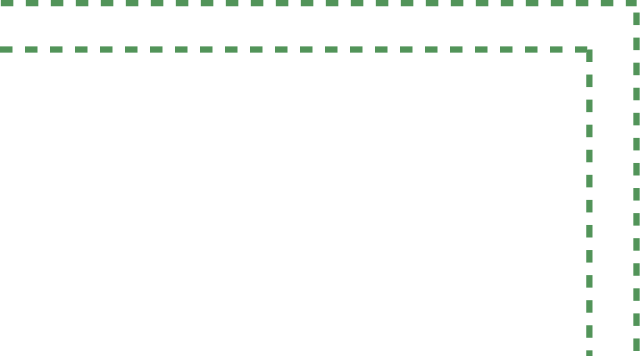
A WebGL 1 fragment shader for this background:

```glsl
precision highp float;

uniform vec2 u_resolution;

// The canvas is laid out on a grid of this many units, y pointing down.
const vec2 GRID = vec2(768.0, 426.0);
const float PERIOD = 30.0;
const float DASH = 15.0;
const vec3 PAPER = vec3(1.0);
const vec3 GREEN = vec3(0.32, 0.58, 0.35);

// Smooth coverage of the span from lo to hi.
float span(float x, float lo, float hi, float pixel) {
    float enter = clamp((x - lo) / pixel + 0.5, 0.0, 1.0);
    float leave = clamp((hi - x) / pixel + 0.5, 0.0, 1.0);
    return enter * leave;
}

// Repeating dashes, one of which begins at start.
float dashes(float x, float start, float pixel) {
    float fromCentre = abs(mod(x - start - 0.5 * DASH + 0.5 * PERIOD, PERIOD) - 0.5 * PERIOD);
    return clamp((0.5 * DASH - fromCentre) / pixel + 0.5, 0.0, 1.0);
}

// Dashed line: q.x runs along it, q.y across it.
float dashedLine(vec2 q, float start, vec2 extent, vec2 sides, vec2 pixel) {
    return dashes(q.x, start, pixel.x)
         * span(q.x, extent.x, extent.y, pixel.x)
         * span(q.y, sides.x, sides.y, pixel.y);
}

void main() {
    vec2 pixel = GRID / u_resolution;
    vec2 p = gl_FragCoord.xy * pixel;
    p.y = GRID.y - p.y;

    // Outer frame
    float ink = dashedLine(p, 1.0, vec2(-30.0, 764.0), vec2(-8.0, 7.5), pixel);
    ink = max(ink, dashedLine(p.yx, 15.0, vec2(10.0, 456.0), vec2(760.0, 767.6), pixel.yx));

    // Inner frame
    ink = max(ink, dashedLine(p, 0.0, vec2(-30.0, 705.0), vec2(55.5, 63.0), pixel));
    ink = max(ink, dashedLine(p.yx, 59.2, vec2(55.0, 456.0), vec2(703.5, 711.0), pixel.yx));

    gl_FragColor = vec4(mix(PAPER, GREEN, ink), 1.0);
}
```
